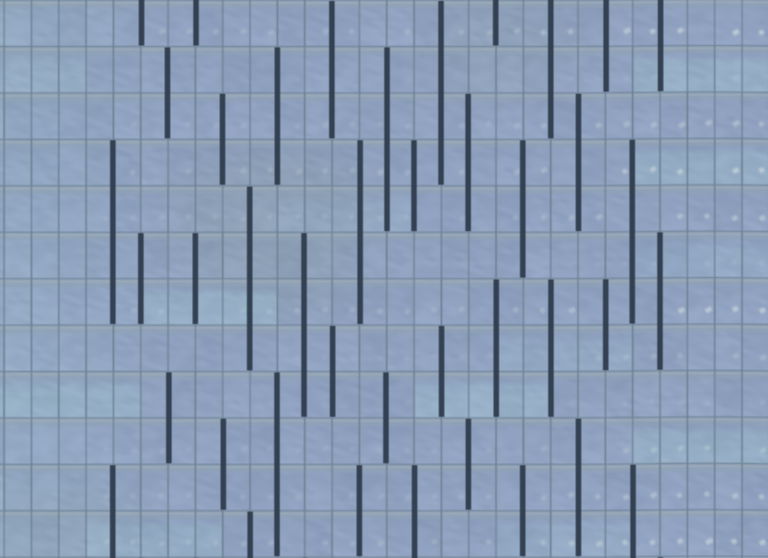
This texture is drawn by a WebGL 1 fragment shader. Its source:

```glsl
precision mediump float;
// Blue glass curtain wall: a grid of panes with staggered dark vertical fins.
uniform vec2 u_resolution;

#define PANES vec2(28.1, 12.02)   // repeats across and down
#define FIRST_MULLION 0.15        // offset of the first mullion, in panes
#define MULLION_HALF 0.036        // half width, in panes
#define FIN_HALF 0.102            // half width, in panes
#define FIN_PERIOD 7.0            // floors between fin starts
#define FIN_COLUMNS vec2(4.0, 24.0)
#define GLASS vec3(0.56, 0.63, 0.75)
#define GLASS_PALE vec3(0.59, 0.70, 0.78)
#define GLASS_GREY vec3(0.55, 0.625, 0.70)
#define MULLION vec3(0.43, 0.51, 0.58)
#define FIN vec3(0.19, 0.24, 0.31)
#define GLINT vec3(0.80, 0.85, 0.86)

float hash(vec2 p) {
  return fract(sin(dot(p, vec2(12.9898, 78.233))) * 43758.5453);
}

float noise(vec2 p) {
  vec2 i = floor(p), f = fract(p);
  f = f * f * (3.0 - 2.0 * f);
  return mix(mix(hash(i), hash(i + vec2(1.0, 0.0)), f.x),
             mix(hash(i + vec2(0.0, 1.0)), hash(i + vec2(1.0, 1.0)), f.x), f.y);
}

// Coverage of a shape from its signed distance d, with soft edge w.
float cover(float d, float w) {
  return 1.0 - smoothstep(-w, w, d);
}

// Glass tint: broad gradient, pale runs of panes, streaks and a spandrel strip.
vec3 glassColor(vec2 g, vec2 cell, vec2 f) {
  float broad = noise(g * vec2(0.13, 0.28) + 3.7);
  float edge = smoothstep(7.0, 0.0, g.x);
  vec3 c = mix(GLASS, GLASS_GREY, 0.7 * smoothstep(0.45, 0.9, broad));
  c = mix(c, GLASS_PALE, 0.35 * edge);
  float run = hash(vec2(floor((cell.x + 2.0 * mod(cell.y, 2.0)) / 5.0), cell.y + 9.0));
  float pale = smoothstep(0.74, 0.9, run) * smoothstep(0.15, 0.4, f.y);
  c = mix(c, GLASS_PALE, 0.7 * pale);
  c += 0.022 * (hash(cell + 5.0) - 0.5);
  c += 0.035 * (noise(vec2(g.x * 2.0 + g.y * 3.0, g.y * 9.0 - g.x * 2.0)) - 0.5);
  c += 0.025 * (f.y - 0.5);
  return mix(c, GLASS_GREY + 0.012, 0.6 * cover(f.y - 0.18, 0.03));
}

// Small slanted reflections low in the panes, varying by floor and pane.
float glint(vec2 cell, vec2 f, vec2 soft) {
  float h = hash(cell + 21.0);
  vec2 q = f - vec2(0.74 + 0.12 * (h - 0.5), 0.69 + 0.06 * (hash(cell + 33.0) - 0.5));
  q.x -= 1.1 * q.y;
  float size = 0.09 + 0.06 * h;
  float shape = cover(abs(q.x) - size, soft.x + 0.04)
              * cover(abs(q.y + 0.25 * q.x) - 0.042, soft.y + 0.02);
  float floorLevel = smoothstep(0.2, 0.9, hash(vec2(cell.y, 4.0)));
  float side = 0.35 + 0.65 * smoothstep(15.0, 26.0, cell.x);
  float present = step(3.0, cell.x) * step(0.22, h);
  return shape * present * side * (0.2 + 0.8 * floorLevel);
}

// Fins stand on mullions; each spans two to four whole floors.
float fin(vec2 g, vec2 soft) {
  float column = floor(g.x + 0.5);
  float phase = floor(1.5 + 3.0 * mod(column, 2.0) - 0.15 * (column - 4.0)
                      + 2.0 * hash(vec2(column, 2.0)));
  float s = g.y - phase;
  float index = floor((s + 1.0) / FIN_PERIOD);
  float t = s - index * FIN_PERIOD;
  float span = 2.0 + floor(3.0 * hash(vec2(column, index + 7.0)));
  float shift = 0.06 * (hash(vec2(column, index + 13.0)) - 0.5);
  float inside = step(FIN_COLUMNS.x, column) * step(column, FIN_COLUMNS.y);
  return inside * cover(abs(g.x - column - shift) - FIN_HALF, soft.x)
                * cover(max(-t, t - span) + 0.02, soft.y);
}

void main() {
  vec2 uv = gl_FragCoord.xy / u_resolution;
  vec2 g = vec2(uv.x, 1.0 - uv.y) * PANES - vec2(FIRST_MULLION, 0.0);
  g.y += 0.03 * sin(uv.x * 9.0) * smoothstep(0.7, 1.0, uv.x);
  vec2 cell = floor(g), f = g - cell;
  vec2 soft = 0.7 * PANES / u_resolution + vec2(0.022, 0.01);

  vec3 color = glassColor(g, cell, f);
  color = mix(color, GLINT, 0.75 * glint(cell, f, soft));

  // Floor joints: a shaded seam with a light sill beneath it.
  float toJoint = f.y - floor(f.y + 0.5);
  color = mix(color, vec3(0.63, 0.68, 0.71), 0.55 * cover(abs(f.y - 0.065) - 0.025, soft.y));
  color = mix(color, MULLION, 0.6 * cover(abs(toJoint) - 0.018, soft.y));

  // Thin mullions, slightly uneven in strength.
  float toMullion = abs(f.x - floor(f.x + 0.5));
  float strength = 0.65 + 0.25 * hash(vec2(floor(g.x + 0.5), cell.y));
  color = mix(color, MULLION, strength * cover(toMullion - MULLION_HALF, soft.x));

  color = mix(color, FIN, 0.96 * fin(g, soft));
  gl_FragColor = vec4(color, 1.0);
}
```
